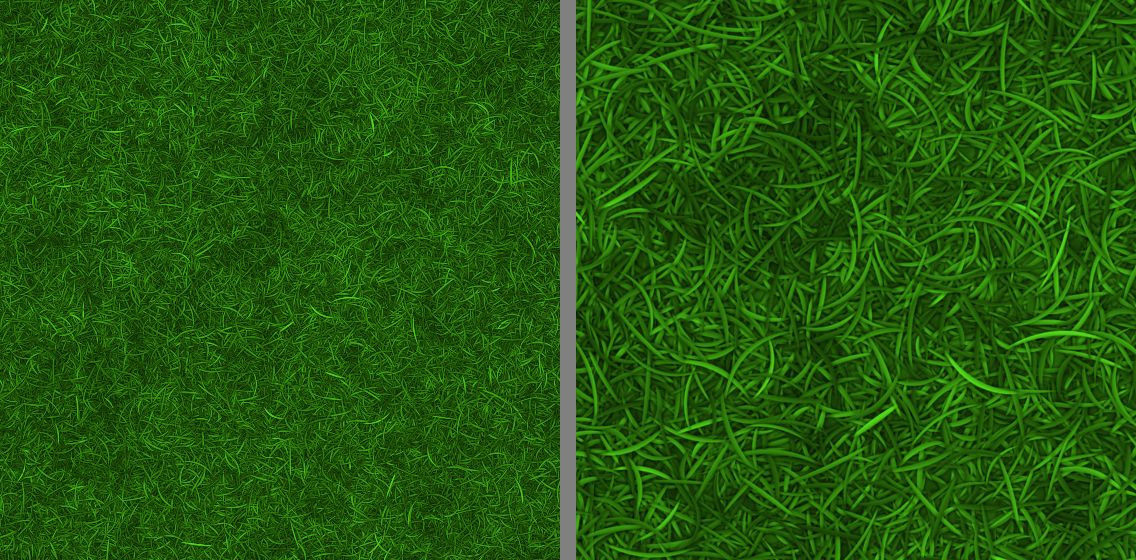
Left: the whole. Right: its middle third, enlarged.
Write a WebGL 1 fragment shader that draws this texture.

```glsl
precision highp float;
// Dense lawn seen from above: thin, curved, tapering blades lie in all directions.
// Layers of wrapped jittered grids are painted bottom to top, short blades first
// and long ones last; each blade shades what lies beneath it. The result tiles.

uniform vec2 u_resolution;

#define LAYERS 16
#define GRID_FINE 64.0      // cells across for the shortest blades
#define GRID_COARSE 25.0    // cells across for the longest blades
#define BLADE_WIDTH 0.0014  // half width, in canvas units
#define BEND 0.45           // strongest curvature
#define SHADOW 0.26         // darkening beside a blade
#define TONE_LOW 0.25
#define TONE_HIGH 0.60
#define GLINT 0.20          // extra tone of the rare bright blades
#define PATCHES 0.16        // strength of the broad light and dark areas

vec4 hash4(vec2 p) {
    vec4 q = fract(p.xyxy * vec4(0.1031, 0.1030, 0.0973, 0.1099));
    q += dot(q, q.wzxy + 33.33);
    return fract((q.xxyz + q.yzzw) * q.zywx);
}

// Cell index wrapped to a whole number of repeats.
vec2 wrapCell(vec2 cell, float repeats) {
    return floor(mod(cell + 0.5, repeats));
}

float wrappedNoise(vec2 uv, float repeats) {
    vec2 p = uv * repeats;
    vec2 cell = floor(p);
    vec2 f = fract(p);
    f = f * f * (3.0 - 2.0 * f);
    float a = hash4(wrapCell(cell, repeats)).x;
    float b = hash4(wrapCell(cell + vec2(1.0, 0.0), repeats)).x;
    float c = hash4(wrapCell(cell + vec2(0.0, 1.0), repeats)).x;
    float d = hash4(wrapCell(cell + vec2(1.0, 1.0), repeats)).x;
    return mix(mix(a, b, f.x), mix(c, d, f.x), f.y);
}

// Paints one blade over the tone; p is relative to its centre, in cell units.
float paintBlade(float tone, vec2 p, vec4 shape, vec4 look, float grid, float soft, float height) {
    float angle = 6.28318 * shape.z;
    vec2 axis = vec2(cos(angle), sin(angle));
    float halfLength = mix(0.45, 0.85, shape.w);
    float along = dot(p, axis) / halfLength;
    if (abs(along) > 1.0) return tone;

    float curve = BEND * (look.x * 2.0 - 1.0) * (along * along - 0.4) * halfLength;
    float across = dot(p, vec2(-axis.y, axis.x)) - curve;
    float width = grid * BLADE_WIDTH * mix(0.65, 1.2, look.y) * (1.0 - 0.65 * along * along);
    float tips = 1.0 - smoothstep(0.65, 1.0, abs(along));
    float cover = tips * (1.0 - smoothstep(width - soft, width + soft, abs(across)));
    float shade = tips * (1.0 - smoothstep(width, width * 2.6 + soft, abs(across)));

    float bladeTone = mix(TONE_LOW, TONE_HIGH, look.z) + 0.04 * height;
    bladeTone += GLINT * height * smoothstep(0.86, 0.98, look.w);
    bladeTone *= 1.0 + 0.16 * clamp(across / width, -1.0, 1.0) + 0.13 * along;
    return mix(tone * (1.0 - SHADOW * shade), bladeTone, cover);
}

float paintLayer(float tone, vec2 uv, float layer, float softness) {
    float height = layer / float(LAYERS - 1);
    float grid = floor(mix(GRID_FINE, GRID_COARSE, height));
    vec2 p = uv * grid;
    vec2 home = floor(p);
    for (int j = -1; j <= 1; j++) {
        for (int i = -1; i <= 1; i++) {
            vec2 cell = home + vec2(float(i), float(j));
            vec2 seed = wrapCell(cell, grid) + layer * vec2(71.0, 113.0);
            vec4 shape = hash4(seed + 7.0);
            vec4 look = hash4(seed + vec2(311.0, 157.0));
            tone = paintBlade(tone, p - cell - shape.xy, shape, look, grid, softness * grid, height);
        }
    }
    return tone;
}

// Deep green to light yellow-green; tone equals the green channel.
vec3 grassColour(float tone) {
    return vec3(0.37 * tone, tone, 0.01 + 0.13 * tone * tone);
}

void main() {
    vec2 uv = gl_FragCoord.xy / u_resolution;
    float softness = max(0.0006, 0.5 / min(u_resolution.x, u_resolution.y));

    // Dark, mottled ground between the blades.
    float tone = mix(0.20, 0.42, wrappedNoise(uv, 110.0));

    for (int k = 0; k < LAYERS; k++) {
        tone = paintLayer(tone, uv, float(k), softness);
    }

    // Gentle patches and small shaded pockets.
    float patches = 0.4 * wrappedNoise(uv, 9.0) + 0.6 * wrappedNoise(uv, 38.0);
    tone *= 1.0 + PATCHES * (2.0 * patches - 1.0);

    gl_FragColor = vec4(grassColour(clamp(tone, 0.05, 0.85)), 1.0);
}
```
